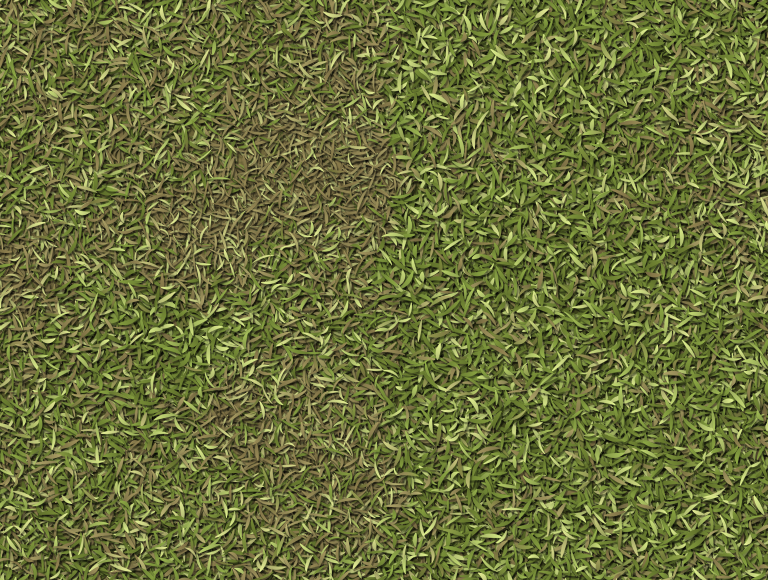
This texture is drawn by a WebGL 1 fragment shader. Its source:

```glsl
precision highp float;
// Sunlit lawn seen from above: short tangled grass blades with dry straw patches.
uniform vec2 u_resolution;

#define LAYERS 10
#define CELL 0.023
#define BLADE_WIDTH 0.115
#define SHADOW 0.36
#define SHADE vec3(0.23, 0.25, 0.10)
#define MOSS vec3(0.36, 0.42, 0.16)
#define LEAF vec3(0.50, 0.60, 0.25)
#define EARTH vec3(0.46, 0.41, 0.25)
#define STRAW vec3(0.60, 0.57, 0.37)
#define PALE vec3(0.75, 0.79, 0.49)

vec4 hash4(vec2 p) {
  vec4 h = fract(p.xyxy * vec4(0.1031, 0.1030, 0.0973, 0.1099));
  h += dot(h, h.wzxy + 33.33);
  return fract((h.xxyz + h.yzzw) * h.zywx);
}

mat2 rotation(float a) {
  float c = cos(a), s = sin(a);
  return mat2(c, s, -s, c);
}

// Distance to the nearest scattered point, in cells
float cellular(vec2 p) {
  vec2 id = floor(p);
  float nearest = 2.0;
  for (int y = -1; y <= 1; y++)
    for (int x = -1; x <= 1; x++) {
      vec2 c = id + vec2(float(x), float(y));
      nearest = min(nearest, length(c + hash4(c + 71.0).xy - p));
    }
  return nearest;
}

// Soft round spot
float patchAt(vec2 p, vec2 centre, float radius) {
  vec2 d = (p - centre) / radius;
  return exp(-dot(d, d));
}

// 0 is lush turf, 1 is dry thatch
float dryness(vec2 p) {
  vec2 w = p + 0.022 * sin(p.yx * vec2(23.0, 19.0) + 1.3)
             + 0.012 * sin(p.yx * vec2(57.0, 49.0) + p * 31.0);
  float left = 1.0 - smoothstep(0.655, 0.695, w.x);
  float upper = smoothstep(0.40, 0.55, w.y);
  float dry = 0.17 + left * mix(0.20, 0.30, upper);
  dry += left * 0.42 * patchAt(w, vec2(0.58, 0.73), 0.15);
  dry += 0.40 * patchAt(w, vec2(0.36, 0.61), 0.13);
  dry += 0.35 * patchAt(w, vec2(0.02, 0.55), 0.09);
  dry += 0.38 * patchAt(w, vec2(0.54, 0.18), 0.15);
  dry += 0.35 * patchAt(w, vec2(0.41, 0.31), 0.07);
  dry += 0.40 * patchAt(w, vec2(0.81, 0.73), 0.06);
  dry += 0.28 * patchAt(w, vec2(1.30, 0.70), 0.18);
  dry -= 0.40 * patchAt(w, vec2(0.31, 0.43), 0.11);
  dry += 0.30 * (0.45 - cellular(w * 11.0));
  return clamp(dry, 0.0, 1.0);
}

// Signed distance to a bent, tapered blade lying along x
float blade(vec2 p, float halfLength, float halfWidth, float bend) {
  float t = p.x / halfLength;
  p.y -= bend * (t * t - 0.4);
  float taper = halfWidth * (1.0 - 0.75 * t * t);
  return max(abs(p.y) - taper, abs(p.x) - halfLength);
}

vec3 bladeColour(float tone, float pick, float dry) {
  float isDry = smoothstep(-0.12, 0.12, dry - pick);
  vec3 colour = mix(mix(MOSS, LEAF, tone), mix(EARTH, STRAW, tone), isDry);
  return mix(colour, PALE, 0.85 * smoothstep(0.62, 1.0, tone));
}

void main() {
  vec2 p = gl_FragCoord.xy / u_resolution.y;
  float soft = 0.7 / (u_resolution.y * CELL);
  float dry = dryness(p);

  // Soil and thatch between the blades
  float grain = smoothstep(0.15, 0.75, cellular(p * 130.0));
  vec3 colour = mix(SHADE, EARTH * 1.15, clamp(dry * 1.25 - 0.35 * grain, 0.0, 1.0));

  // Blades stacked from the ground up, each grid turned against the last
  for (int i = 0; i < LAYERS; i++) {
    float level = float(i) / float(LAYERS - 1);
    mat2 turn = rotation(float(i) * 2.4);
    vec2 q = turn * p / CELL + float(i) * 37.3 + 100.0;
    vec2 shadowShift = turn * vec2(-0.08, 0.13);
    vec2 id = floor(q);
    for (int y = -1; y <= 1; y++)
      for (int x = -1; x <= 1; x++) {
        vec2 c = id + vec2(float(x), float(y));
        vec4 h = hash4(c);
        vec4 k = hash4(c + 193.7);
        mat2 aim = rotation(6.2832 * h.z);
        vec2 local = aim * (q - c - h.xy);
        float halfLength = mix(0.38, 0.88, k.x);
        float halfWidth = BLADE_WIDTH * mix(1.25, 0.7, dry) * mix(0.65, 1.3, k.y);
        float bend = 0.36 * (k.z - 0.5);
        float shadow = blade(local + aim * shadowShift, halfLength, halfWidth * 1.2, bend);
        colour *= 1.0 - SHADOW * (1.0 - smoothstep(-0.06, 0.09, shadow));
        float d = blade(local, halfLength, halfWidth, bend);
        vec3 lit = bladeColour(h.w, k.w, dry) * mix(0.78, 1.13, level);
        lit *= 1.0 + 0.12 * local.x / halfLength;
        colour = mix(colour, lit, 1.0 - smoothstep(-soft, soft, d));
      }
  }
  gl_FragColor = vec4(colour, 1.0);
}
```
